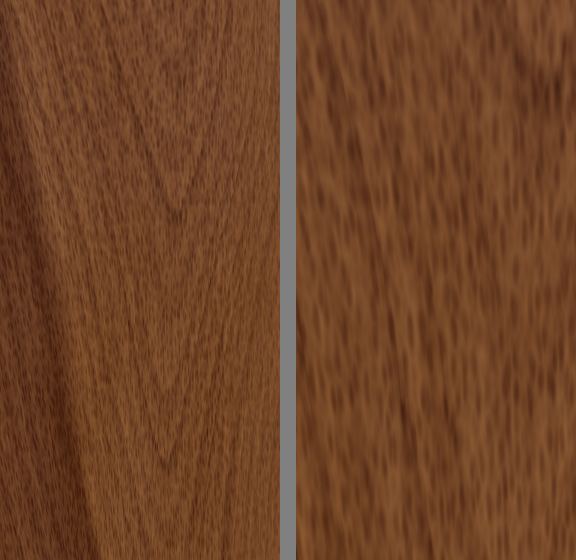
Left: the whole. Right: its middle third, enlarged.
Give the GLSL for this texture, as a WebGL 2 fragment shader.

```glsl
#version 300 es
precision highp float;

#define SHADOW_WOOD vec3(0.280, 0.130, 0.066)
#define LIGHT_WOOD vec3(0.540, 0.348, 0.202)
#define BASE_TONE 0.87
#define RING_SPACING 0.27
#define RING_DEPTH 0.30
#define HEARTWOOD_DEPTH 0.42
#define PORE_DEPTH 0.30
#define FLECK_DEPTH 0.25
#define FIBRE_DEPTH 0.32
#define PORE_SCALE vec2(88.0, 17.0)
#define FLECK_SCALE vec2(128.0, 34.0)
#define FIBRE_SCALE vec2(52.0, 2.2)

uniform vec2 u_resolution;
out vec4 fragColor;

vec2 hash2(vec2 p) {
  vec3 q = fract(p.xyx * vec3(0.1031, 0.1030, 0.0973));
  q += dot(q, q.yzx + 33.33);
  return fract((q.xx + q.yz) * q.zy);
}

// Distance to the nearest scattered cell point
float cellular(vec2 p) {
  vec2 cell = floor(p), local = fract(p);
  float nearest = 4.0;
  for (int j = -1; j <= 1; j++) {
    for (int i = -1; i <= 1; i++) {
      vec2 offset = vec2(i, j);
      vec2 delta = offset + hash2(cell + offset) - local;
      nearest = min(nearest, dot(delta, delta));
    }
  }
  return sqrt(nearest);
}

// Slow waviness from layered sines, about -1 to 1
float waves(vec2 p) {
  float sum = 0.0, amplitude = 0.5;
  for (int i = 0; i < 4; i++) {
    sum += amplitude * sin(p.x + 1.7 * sin(p.y + float(i)));
    p = mat2(1.5, 0.9, -0.9, 1.5) * p + 2.3;
    amplitude *= 0.55;
  }
  return sum;
}

// Nested arches opening upward, rounder near the top; grows downward and outward
float archField(vec2 p, float depth) {
  float side = p.x - 0.61 - 0.02 * sin(3.0 * depth);
  float roundness = mix(0.11, 0.03, smoothstep(0.2, 1.0, depth));
  float reach = sqrt(side * side + roundness * roundness) - roundness;
  float slope = side < 0.0 ? 4.6 : 4.8 + 7.0 * side;
  float field = depth + slope * reach;
  return field + 0.06 * sin(3.1 * field) + 0.035 * sin(7.3 * field + 1.0);
}

// Dark line with a quick start and a slow fade
float ringShade(float ring) {
  float phase = fract(ring);
  float strength = 0.7 + 0.3 * sin(floor(ring) * 2.4 + 0.6);
  float fade = 1.0 - smoothstep(0.1, 0.95, phase);
  return strength * smoothstep(0.0, 0.12, phase) * fade;
}

void main() {
  vec2 p = gl_FragCoord.xy * 2.0 / u_resolution.y;
  float depth = 2.0 - p.y;

  // Grain coordinates lean with the left side of the board
  float lean = 1.0 - smoothstep(0.05, 0.8, p.x);
  vec2 grain = vec2(p.x - 0.17 * lean * (depth - 1.0), p.y);
  grain.x += 0.005 * waves(vec2(grain.x * 9.0, p.y * 3.0));

  // Fine structure
  float fibre = cellular(grain * FIBRE_SCALE) - 0.5;
  float hair = cellular(grain * vec2(115.0, 4.0) + 17.0) - 0.5;
  float pore = 1.0 - smoothstep(0.06, 0.52, cellular(grain * PORE_SCALE + 5.0));
  float fleck = cellular(grain * FLECK_SCALE + 31.0) - 0.5;
  float mottle = waves(vec2(grain.x * 13.0, p.y * 2.5 + 1.0));

  // Growth rings: broad ones with fainter ones between
  float field = archField(p, depth);
  field += 0.022 * waves(vec2(p.x * 14.0, p.y * 5.0)) + 0.06 * fibre + 0.05 * hair;
  float rings = ringShade(field / RING_SPACING + 0.15);
  rings += 0.35 * ringShade(field * 2.7 / RING_SPACING);

  // Dark heartwood on the left, sharpest at its right edge
  float edge = 0.012 + 0.21 * depth - 0.02 * depth * depth;
  edge += 0.010 * sin(5.0 * depth + 2.5) + 0.004 * sin(13.0 * depth);
  float inside = edge - p.x + 0.02 * fibre + 0.01 * hair;
  float fading = smoothstep(0.05, 0.28, inside);
  float heart = smoothstep(-0.025, 0.03, inside) * mix(1.0, 0.55, fading);
  float glow = smoothstep(-0.22, -0.03, inside) * (1.0 - smoothstep(-0.03, 0.02, inside));

  // Tone
  float straight = smoothstep(0.78, 0.92, p.x);
  float texture_ = mix(1.0, 0.65, straight);
  float tone = BASE_TONE + 0.07 * glow + 0.06 * mottle + 0.04 * straight * (p.y - 0.6);
  tone -= RING_DEPTH * rings * mix(1.0, 0.7, straight) * (1.0 - 0.35 * heart);
  tone -= HEARTWOOD_DEPTH * heart;
  tone -= PORE_DEPTH * pore * texture_;
  tone += FIBRE_DEPTH * (0.55 * fibre + 0.5 * hair) + FLECK_DEPTH * fleck;

  // Colour: cooler toward the top and far left, warmer below
  vec3 colour = mix(SHADOW_WOOD, LIGHT_WOOD, clamp(tone, 0.0, 1.1));
  float cool = smoothstep(0.6, 1.7, p.y) + 0.35 * mottle - 0.4;
  cool += 0.6 * heart * fading;
  colour += cool * vec3(0.0, 0.006, 0.022);
  fragColor = vec4(colour, 1.0);
}
```
